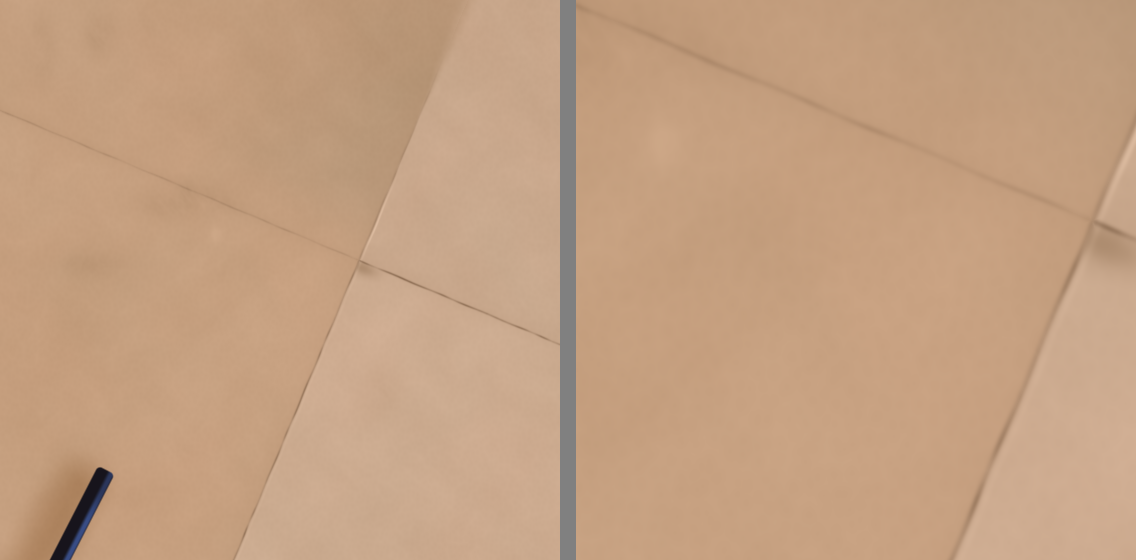
Left: the whole. Right: its middle third, enlarged.
Give the GLSL for this texture, as a three.js fragment shader.

```glsl
// Worn clay floor tiles meeting at a slanted cross joint, with a dark rod lying at the lower left.
varying vec2 vUv;

#define CORNER vec2(0.641, 0.535)
#define TILT 0.396
#define TILE 0.85
#define JOINT_SOFT 0.0031
#define CLAY vec3(0.776, 0.626, 0.499)
#define SAND vec3(0.797, 0.667, 0.559)
#define GROUT vec3(0.48, 0.36, 0.26)
#define STAIN vec3(0.62, 0.48, 0.35)
#define ROD_RADIUS 0.0165

vec2 hash2(vec2 p) {
  vec2 k = vec2(dot(p, vec2(127.1, 311.7)), dot(p, vec2(269.5, 183.3)));
  return fract(sin(k) * 43758.5);
}

// Distance to the nearest scattered point
float cellular(vec2 p) {
  vec2 cell = floor(p), f = fract(p);
  float nearest = 2.0;
  for (int y = -1; y <= 1; y++) {
    for (int x = -1; x <= 1; x++) {
      vec2 o = vec2(float(x), float(y));
      nearest = min(nearest, length(o + hash2(cell + o) - f));
    }
  }
  return nearest;
}

// Layered, warped sines, roughly -1 to 1
float clouds(vec2 p) {
  float sum = 0.0, amp = 0.5;
  for (int i = 0; i < 5; i++) {
    p += 0.5 * sin(p.yx * 1.3 + float(i) * 1.7);
    sum += amp * sin(p.x) * cos(p.y);
    p = mat2(1.5, 1.2, -1.2, 1.5) * p + 2.3;
    amp *= 0.6;
  }
  return sum;
}

float segmentDistance(vec2 p, vec2 a, vec2 b) {
  vec2 ab = b - a;
  return length(p - a - ab * clamp(dot(p - a, ab) / dot(ab, ab), 0.0, 1.0));
}

// Soft line profile
float joint(float d) {
  return exp(-d * d / (0.4 * JOINT_SOFT * JOINT_SOFT));
}

// Soft round spot of the given size
float spot(vec2 p, vec2 center, vec2 size) {
  vec2 r = (p - center) / size;
  return exp(-dot(r, r));
}

void main() {
  // Tile frame, with signed distances to the nearest joints
  float c = cos(TILT), s = sin(TILT);
  vec2 d = vUv - CORNER;
  vec2 q = vec2(c * d.x - s * d.y, s * d.x + c * d.y);
  q += 0.0004 * sin(q.yx * 71.0);
  vec2 edge = q - TILE * floor(q / TILE + 0.5);
  vec2 id = floor(q / TILE);
  float fade = 0.003 + 0.02 * smoothstep(0.25, 0.5, q.y);
  float right = smoothstep(-fade, fade, edge.x + TILE * floor(q.x / TILE + 0.5));
  float upper = smoothstep(-0.004, 0.004, q.y);

  // Tile tint, duller toward the joint on the upper left
  vec3 color = mix(CLAY, SAND, right);
  float dull = smoothstep(-0.02, 0.14, q.y) * (1.0 - right);
  color *= 1.0 - dull * (0.015 + 0.055 * smoothstep(-0.4, 0.0, q.x)) * vec3(1.0, 0.9, 1.0);
  color -= 0.012 * right * upper;

  // Cloudy mottling, smudges and fine grain
  float broad = clouds(vUv * 6.0 + id * 5.3);
  float fine = clouds(vUv * 31.0);
  color += broad * vec3(0.015, 0.017, 0.020) + fine * 0.010;
  color.r += 0.008 * clouds(vUv * 9.0 - 4.0);
  float smudge = spot(vUv, vec2(0.075, 0.91), vec2(0.022, 0.06));
  smudge += spot(vUv, vec2(0.18, 0.94), vec2(0.03, 0.04));
  smudge += spot(vUv, vec2(0.33, 0.64), vec2(0.09, 0.035));
  smudge += 0.8 * spot(vUv, vec2(0.17, 0.53), vec2(0.07, 0.03));
  smudge += 0.6 * spot(vUv, vec2(0.68, 0.30), vec2(0.03, 0.04));
  color = mix(color, STAIN, clamp(0.26 * smudge * (0.75 + fine), 0.0, 0.6));
  color += 0.010 * (cellular(vUv * vec2(120.0, 95.0)) - 0.45);
  color += 0.03 * spot(vUv, vec2(0.385, 0.58), vec2(0.012, 0.015));

  // Dirt hugging the joints and the cross
  float grime = exp(-abs(edge.y) * 70.0) * 0.10;
  grime += exp(-abs(edge.x) * 55.0) * (1.0 - right) * 0.10;
  grime *= 0.8 + 0.6 * fine;
  grime += 0.5 * spot(q, vec2(0.010, -0.010), vec2(0.028, 0.012)) * (1.0 - upper) * right;
  color = mix(color, STAIN * 0.92, clamp(grime, 0.0, 0.8));

  // Worn, broken joint lines: strongest to the right and below
  vec2 wear = 0.75 + 0.25 * sin(q.yx * 90.0 + 2.0 * sin(q.yx * 37.0)) + 0.3 * fine;
  float above = 0.28 * (1.0 - smoothstep(0.25, 0.42, q.y));
  float steep = joint(edge.x) * mix(0.52, above, upper) * wear.x;
  float shallow = joint(edge.y) * mix(0.20, 0.62, right) * wear.y;
  color = mix(color, GROUT, clamp(max(steep, shallow), 0.0, 1.0));
  float chip = joint(edge.x - 0.004) * spot(vec2(q.y), vec2(0.07), vec2(0.09));
  color += 0.07 * chip + 0.012 * joint(edge.x - 0.005) * (1.0 - upper);

  // Rod with a warm shadow and a blue glint along its right side
  vec2 tip = vec2(0.184, 0.149), tail = vec2(0.090, -0.034);
  vec2 axis = normalize(tip - tail);
  vec2 local = vec2(dot(vUv - tip, vec2(axis.y, -axis.x)), dot(vUv - tip, axis));
  float shade = segmentDistance(vUv, tip - vec2(0.045, 0.02), tail - vec2(0.055, 0.02));
  color *= 1.0 - vec3(0.13, 0.18, 0.26) * (1.0 - smoothstep(0.0, 0.08, shade));
  vec2 corner = max(abs(local + vec2(0.0, 0.15)) - vec2(ROD_RADIUS - 0.008, 0.155), 0.0);
  float rod = length(corner) - 0.008;
  float side = local.x / ROD_RADIUS;
  float glint = smoothstep(0.1, 0.6, side) * (1.0 - smoothstep(0.75, 1.15, side));
  glint *= 0.6 + 0.4 * smoothstep(-0.02, -0.09, local.y);
  vec3 rodColor = mix(vec3(0.09, 0.08, 0.11), vec3(0.22, 0.30, 0.52), glint);
  color = mix(color, rodColor, 1.0 - smoothstep(-0.002, 0.002, rod));

  gl_FragColor = vec4(color, 1.0);
}
```
